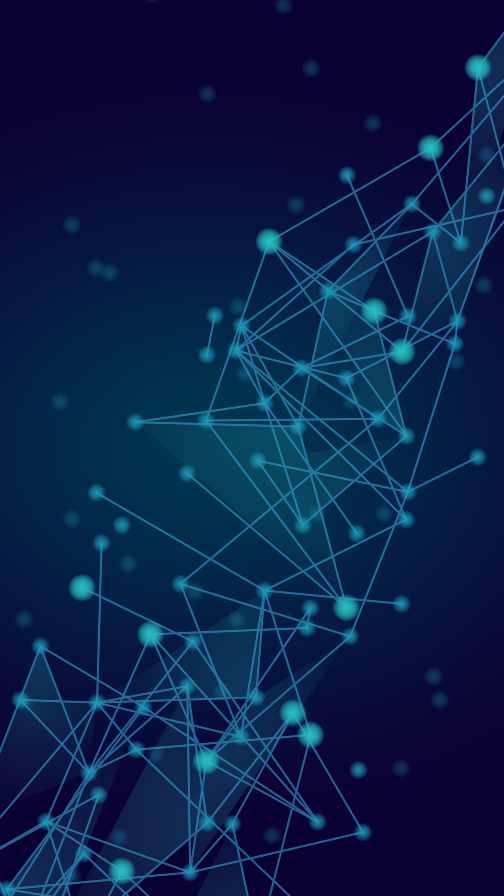
Give the GLSL for this background, as a Shadertoy shader.

```glsl
// A glowing network of nodes, thin links and translucent facets rising
// diagonally over a navy field with a teal centre. Nodes are jittered cells
// kept inside a curved band; links and facets join hashed neighbour cells.

#define CELL 0.0625
#define REACH 3
#define LINKS 3
#define OCCUPANCY 0.86
#define LINE_HALF_WIDTH 0.0006
#define LINE_STRENGTH 0.62
#define NODE_RADIUS 0.0125
#define FACET_CHANCE 0.17
#define FACET_STRENGTH 0.36
#define DUST_CELL 0.12
#define GLOW_CENTER vec2(0.42, 0.5)
#define GLOW_RADII vec2(0.52, 0.39)

const vec3 NAVY = vec3(0.040, 0.005, 0.200);
const vec3 BLUE = vec3(0.015, 0.110, 0.265);
const vec3 TEAL = vec3(0.000, 0.210, 0.310);
const vec3 LINK_COLOR = vec3(0.18, 0.62, 0.80);
const vec3 NODE_COLOR = vec3(0.11, 0.62, 0.74);
const vec3 HUB_COLOR = vec3(0.16, 0.78, 0.76);
const vec3 FACET_COLOR = vec3(0.12, 0.52, 0.60);

vec2 hash2(vec2 c) {
    vec3 q = fract(c.xyx * vec3(0.1031, 0.1030, 0.0973));
    q += dot(q, q.yzx + 33.33);
    return fract((q.xx + q.yz) * q.zy);
}

vec2 nodePosition(vec2 cell) {
    return (cell + 0.12 + 0.76 * hash2(cell)) * CELL;
}

// True where a cell is occupied and its node lies inside the diagonal band.
bool isNode(vec2 cell, vec2 pos, float aspect) {
    float y = pos.y;
    float spine = 0.3 + 0.45 * y + 0.3 * y * y;
    float halfWidth = 0.41 - 0.27 * smoothstep(0.5, 0.95, y);
    return abs(pos.x / aspect - spine) < halfWidth
        && hash2(cell + 57.0).x < OCCUPANCY;
}

float segmentDistance(vec2 p, vec2 a, vec2 b) {
    vec2 ab = b - a;
    float h = clamp(dot(p - a, ab) / max(dot(ab, ab), 1e-6), 0.0, 1.0);
    return length(p - a - ab * h);
}

float cross2(vec2 a, vec2 b) { return a.x * b.y - a.y * b.x; }

// Signed distance to the line through a and b, positive on its left.
float edgeSide(vec2 p, vec2 a, vec2 b) {
    return cross2(b - a, p - a) / max(length(b - a), 1e-4);
}

// Triangle coverage that fades away from its first corner.
float facet(vec2 p, vec2 a, vec2 b, vec2 c, float pixel) {
    float winding = sign(cross2(b - a, c - a));
    float inside = min(winding * edgeSide(p, a, b),
                   min(winding * edgeSide(p, b, c), winding * edgeSide(p, c, a)));
    float span = max(max(length(b - a), length(c - a)), 1e-4);
    return smoothstep(0.0, pixel, inside) * max(1.0 - length(p - a) / span, 0.0);
}

float softDot(float d, float radius) {
    float f = max(1.0 - d / radius, 0.0);
    return f * (1.7 - 0.7 * f);
}

vec3 background(vec2 uv, float aspect) {
    float d = length((uv - GLOW_CENTER) * vec2(aspect, 1.0) / GLOW_RADII);
    vec3 color = mix(TEAL, BLUE, smoothstep(0.0, 0.65, d));
    return mix(color, NAVY, smoothstep(0.4, 1.1, d));
}

void mainImage(out vec4 fragColor, in vec2 fragCoord) {
    float pixel = 1.0 / iResolution.y;
    float aspect = iResolution.x * pixel;
    vec2 p = fragCoord * pixel;
    vec3 color = background(fragCoord / iResolution.xy, aspect);

    // Faint blurred dots scattered over the whole field
    for (int j = -1; j <= 1; j++)
    for (int i = -1; i <= 1; i++) {
        vec2 cell = floor(p / DUST_CELL) + vec2(i, j);
        vec2 pos = (cell + hash2(cell + 21.0)) * DUST_CELL;
        float alpha = 0.32 * step(hash2(cell + 83.0).x, 0.8);
        color = mix(color, NODE_COLOR, alpha * softDot(length(p - pos), 0.011));
    }

    // Gather links, facets and nodes from nearby cells
    float link = 0.0, shade = 0.0, glow = 0.0, hub = 0.0;
    for (int j = -REACH; j <= REACH; j++)
    for (int i = -REACH; i <= REACH; i++) {
        vec2 cell = floor(p / CELL) + vec2(i, j);
        vec2 a = nodePosition(cell);
        if (!isNode(cell, a, aspect)) continue;

        vec2 trait = hash2(cell + 131.0);
        vec2 previous = a;
        for (int k = 0; k < LINKS; k++) {
            vec2 pick = hash2(cell + 17.0 * float(k + 1));
            vec2 target = cell + floor(pick * float(2 * REACH + 1)) - float(REACH);
            vec2 b = nodePosition(target);
            if (!isNode(target, b, aspect)) continue;
            float d = segmentDistance(p, a, b);
            link = max(link, 1.0 - smoothstep(LINE_HALF_WIDTH, LINE_HALF_WIDTH + pixel, d));
            if (trait.y < FACET_CHANCE)
                shade = max(shade, facet(p, a, previous, b, pixel));
            previous = b;
        }

        float isHub = step(0.8, trait.x);
        float dotAlpha = softDot(length(p - a), NODE_RADIUS * (0.85 + 0.4 * isHub));
        glow = max(glow, dotAlpha);
        hub = max(hub, dotAlpha * isHub);
    }

    color = mix(color, FACET_COLOR, FACET_STRENGTH * shade);
    color = mix(color, LINK_COLOR, LINE_STRENGTH * link);
    color = mix(color, NODE_COLOR, 0.85 * glow);
    color = mix(color, HUB_COLOR, 0.8 * hub);
    fragColor = vec4(color, 1.0);
}
```
